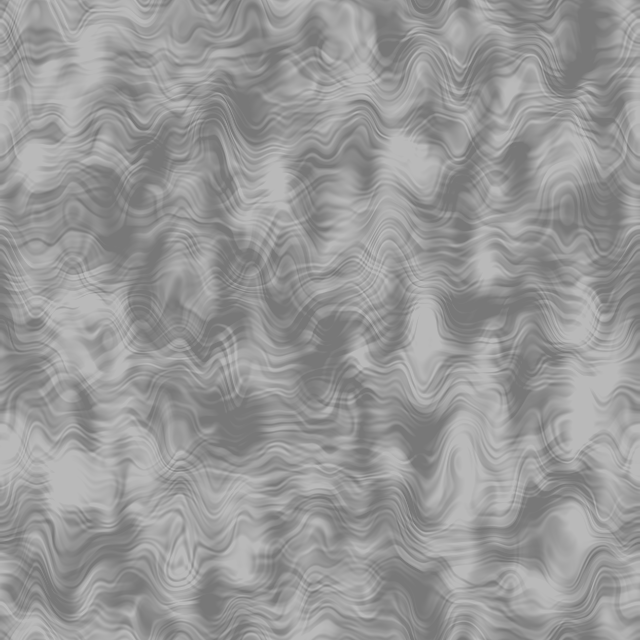
Write a Shadertoy shader that draws this texture.

```glsl
const float DARK_GREY = 0.47;
const float LIGHT_GREY = 0.725;

// Integer hash of a lattice cell, returned in -1..1
float hashCell(vec2 cell, float seed) {
    uvec3 v = uvec3(uint(cell.x), uint(cell.y), uint(seed));
    v = v * 1664525u + 1013904223u;
    v.x += v.y * v.z;
    v.y += v.z * v.x;
    v.z += v.x * v.y;
    v ^= v >> 16u;
    v.x += v.y * v.z;
    v.y += v.z * v.x;
    return float((v.x ^ v.y) >> 8u) / 8388608.0 - 1.0;
}

// Value noise that wraps after a whole number of cells
float tileNoise(vec2 uv, vec2 cells, float seed) {
    vec2 p = uv * cells;
    vec2 base = floor(p);
    vec2 f = p - base;
    f = f * f * (3.0 - 2.0 * f);
    vec2 lo = mod(base, cells);
    vec2 hi = mod(base + 1.0, cells);
    float bottom = mix(hashCell(lo, seed), hashCell(vec2(hi.x, lo.y), seed), f.x);
    float top = mix(hashCell(vec2(lo.x, hi.y), seed), hashCell(hi, seed), f.x);
    return mix(bottom, top, f.y);
}

// Mostly vertical displacement that bends strands into steep chevrons
vec2 bend(vec2 uv, float seed) {
    float broad = tileNoise(uv, vec2(18.0, 10.0), seed);
    float fine = tileNoise(uv, vec2(35.0, 21.0), seed + 1.0);
    float sideways = tileNoise(uv, vec2(13.0, 16.0), seed + 2.0);
    return vec2(0.016 * sideways, 0.058 * broad + 0.016 * fine);
}

// Thin, long fibres following the bent coordinates
float strands(vec2 uv, float seed) {
    return tileNoise(uv + bend(uv, seed), vec2(14.0, 180.0), seed + 3.0);
}

// Soft blotches, taller than wide, sheared along the fibres
float clouds(vec2 uv, float seed) {
    vec2 p = uv + 0.7 * bend(uv, seed);
    float large = tileNoise(p, vec2(21.0, 12.0), seed + 4.0);
    float small = tileNoise(p, vec2(37.0, 24.0), seed + 5.0);
    return 0.49 * large + 0.32 * small;
}

void mainImage(out vec4 fragColor, in vec2 fragCoord) {
    vec2 uv = fragCoord / iResolution.xy;

    // Two crossing fibre layers, fading inside the strongest blotches
    float cloud = clouds(uv, 10.0);
    float fibre = strands(uv, 10.0) + strands(uv, 30.0);
    float fade = 1.0 - 0.6 * smoothstep(0.15, 0.6, abs(cloud));

    float tone = clamp(0.5 + cloud + 0.29 * fibre * fade, 0.0, 1.0);
    fragColor = vec4(vec3(mix(DARK_GREY, LIGHT_GREY, tone)), 1.0);
}
```
